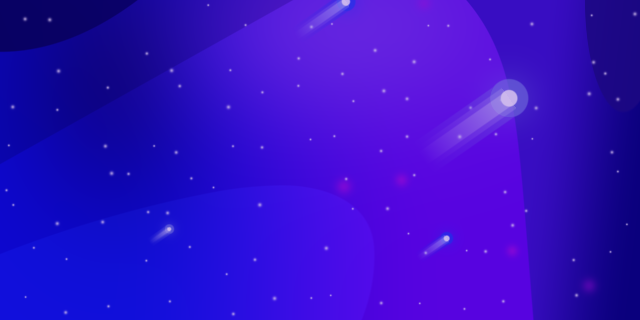
This background is drawn by a Shadertoy shader. Its source:

```glsl
// A violet night sky of broad, soft waves with small stars and four meteors.
// Gradients fill curved regions given by implicit edges; stars are jittered
// points in a cell grid, and each meteor is a tapered fading streak.
// Canvas units: x runs from 0 to 2, y from 0 to 1.

const vec3 BLUE    = vec3(0.05, 0.03, 0.82);
const vec3 VIOLET  = vec3(0.34, 0.01, 0.88);
const vec3 LILAC   = vec3(0.41, 0.16, 0.88);
const vec3 NAVY    = vec3(0.04, 0.00, 0.49);
const vec3 NIGHT   = vec3(0.03, 0.00, 0.34);
const vec3 INDIGO  = vec3(0.22, 0.05, 0.76);
const vec3 MAGENTA = vec3(0.62, 0.04, 0.82);
const vec3 MIST    = vec3(0.44, 0.43, 0.86);
const vec3 AZURE   = vec3(0.10, 0.20, 0.92);
const vec3 PALE    = vec3(0.82, 0.74, 0.93);

const float STAR_GRID    = 8.0;
const float STAR_DENSITY = 0.75;
const float STAR_RADIUS  = 0.0055;
const vec2  TAIL_DIR     = vec2(-0.820, -0.572);

float pixel() { return 1.0 / iResolution.y; }

// Coverage of a region whose field is positive inside.
float inside(float field) { return smoothstep(-pixel(), pixel(), field); }

float glow(vec2 p, vec2 centre, vec2 radius) {
    vec2 d = (p - centre) / radius;
    return exp(-dot(d, d));
}

float smoothMin(float a, float b, float k) {
    float h = max(k - abs(a - b), 0.0) / k;
    return min(a, b) - 0.25 * h * h * k;
}

vec3 hash3(vec2 cell) {
    vec3 h = fract(cell.xyx * vec3(0.1031, 0.1030, 0.0973));
    h += dot(h, h.yxz + 33.33);
    return fract((h.xxy + h.yzz) * h.zyx);
}

// Low rounded wave: a rising line joined to a superelliptic shoulder.
float lowWave(vec2 p) {
    float slope = 0.206 + 0.39 * p.x - 0.15 * p.x * p.x - p.y;
    float lean = max(0.2 - p.y, 0.0);
    vec2 q = max(vec2(p.x + lean * lean - 0.85, p.y - 0.2), 0.0);
    q = pow(q / vec2(0.32, 0.222), vec2(2.4));
    return smoothMin(slope, 0.1 * (1.0 - q.x - q.y), 0.02);
}

vec3 background(vec2 p) {
    // Large central region, with shadow at the left and light above
    vec3 col = mix(BLUE, VIOLET, smoothstep(0.35, 1.4, p.x));
    col = mix(col, NAVY, 0.75 * glow(p, vec2(0.36, 0.76), vec2(0.30, 0.42)));
    col = mix(col, LILAC, 0.85 * glow(p, vec2(1.10, 0.92), vec2(0.54, 0.34)));

    // Upper left slope and its dark corner
    float slope = p.y - 0.487 - 0.56 * p.x;
    col = mix(col, col * vec3(0.8, 0.7, 0.87), inside(slope));
    float corner = p.y - 0.838 - 0.875 * p.x * p.x;
    col = mix(col, mix(NIGHT, NAVY, 0.7 * p.x), 0.85 * inside(corner));

    // Right side falling into night, with a hanging dark lobe
    float rightEdge = p.x - 1.667 + 0.08 * p.y + 0.13 * pow(p.y, 6.0);
    float dusk = smoothstep(1.65, 2.03, p.x + 0.12 * (0.5 - p.y));
    col = mix(col, mix(INDIGO, NAVY, dusk), inside(rightEdge));
    vec2 lobe = (p - vec2(1.948, 1.0)) / vec2(0.12, 0.35);
    col = mix(col, vec3(0.11, 0.03, 0.51), 0.85 * inside(0.1 * (1.0 - dot(lobe, lobe))));

    // Low wave in front
    return col + vec3(0.015, 0.03, 0.045) * inside(lowWave(p));
}

float stars(vec2 p) {
    vec2 cell = floor(p * STAR_GRID);
    vec3 rnd = hash3(cell + 7.0);
    vec2 centre = (cell + 0.12 + 0.76 * rnd.xy) / STAR_GRID;
    float size = STAR_RADIUS * mix(0.55, 1.1, fract(rnd.z * 17.0));
    return step(rnd.z, STAR_DENSITY) * glow(p, centre, vec2(size));
}

// Streak of the given half width, fading away from the head.
float tail(vec2 d, float halfWidth, float len) {
    float along = dot(d, TAIL_DIR);
    float across = abs(d.x * TAIL_DIR.y - d.y * TAIL_DIR.x);
    float fade = clamp(1.0 - along / len, 0.0, 1.0);
    return step(0.0, along) * fade * inside(halfWidth - across);
}

vec3 meteor(vec3 col, vec2 p, vec2 head, float core, float halo, float len, vec3 tint) {
    vec2 d = p - head;
    float r = length(d);
    col = mix(col, tint, 0.25 * glow(p, head, vec2(1.5 * halo)));
    col = mix(col, tint, 0.6 * max(inside(halo - r), 0.6 * tail(d, halo * 0.95, len)));
    col = mix(col, PALE, 0.20 * tail(d, core * 1.5, len * 0.95));
    col = mix(col, PALE, 0.35 * tail(d, core * 0.9, len));
    return mix(col, PALE, 0.9 * inside(core - r));
}

void mainImage(out vec4 fragColor, in vec2 fragCoord) {
    vec2 p = fragCoord / iResolution.xy * vec2(2.0, 1.0);
    vec3 col = background(p);

    // Soft magenta lights
    float lights = glow(p, vec2(1.075, 0.417), vec2(0.024))
                 + glow(p, vec2(1.255, 0.437), vec2(0.020))
                 + glow(p, vec2(1.601, 0.216), vec2(0.018))
                 + 0.7 * glow(p, vec2(1.841, 0.107), vec2(0.022))
                 + 0.6 * glow(p, vec2(1.325, 0.990), vec2(0.022));
    col = mix(col, MAGENTA, 0.55 * lights);

    col = mix(col, PALE, 0.7 * stars(p));

    // Meteors, from large to small
    col = meteor(col, p, vec2(1.591, 0.693), 0.026, 0.060, 0.33, MIST);
    col = meteor(col, p, vec2(1.081, 0.995), 0.013, 0.030, 0.19, AZURE);
    col = meteor(col, p, vec2(1.396, 0.255), 0.009, 0.020, 0.11, AZURE);
    col = meteor(col, p, vec2(0.529, 0.284), 0.006, 0.015, 0.075, MIST);
    fragColor = vec4(col, 1.0);
}
```
